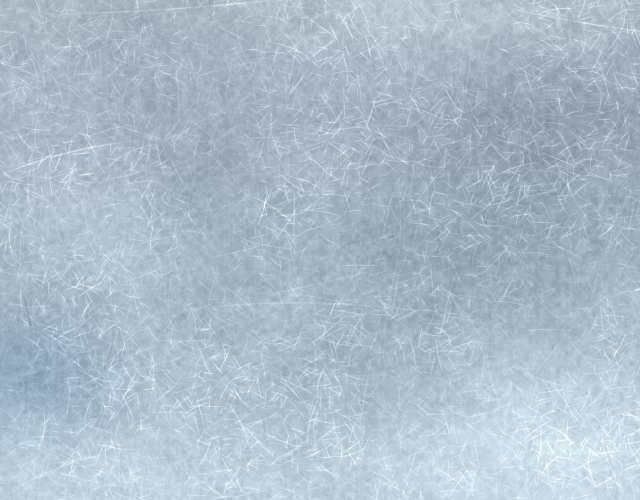
A WebGL 2 fragment shader for this texture:

```glsl
#version 300 es
precision highp float;
// Scuffed, pale blue sheet metal: a cloudy tone gradient with fine grain and
// faint upright brushing, overlaid by jittered grid layers of thin, curved,
// tapering scratches that range from a dense web of hairlines to long gouges.

uniform vec2 u_resolution;
out vec4 fragColor;

const vec3 SHADE = vec3(0.555, 0.617, 0.672);
const vec3 SHINE = vec3(0.825, 0.888, 0.930);
const vec3 WARM_SHIFT = vec3(0.016, -0.004, -0.018);
const vec3 BLUE_SHIFT = vec3(-0.025, 0.0, 0.028);
const float BASE_TONE = 0.30;
const float FLOOR_GLOW = 0.46;
const float CLOUD_GAIN = 0.42;
const float MOTTLE_GAIN = 0.26;
const float GRAIN_GAIN = 0.52;
const float BRUSH_GAIN = 0.07;
const float HAIR_GAIN = 0.42;
const float SCRATCH_GAIN = 0.34;
const float GOUGE_GAIN = 0.65;
const float GLINT_GAIN = 0.9;
const float DARK_GAIN = 0.9;
const int HAIR_LAYERS = 8;
const int SCRATCH_LAYERS = 3;
const float ANY_WAY = 1.5708;

vec4 hash4(vec2 p) {
  vec4 s = vec4(dot(p, vec2(127.1, 311.7)), dot(p, vec2(269.5, 183.3)),
                dot(p, vec2(419.2, 371.9)), dot(p, vec2(97.3, 157.1)));
  return fract(sin(s) * 43758.55);
}

float noise(vec2 p) {
  vec2 i = floor(p), f = fract(p);
  f = f * f * (3.0 - 2.0 * f);
  float low = mix(hash4(i).x, hash4(i + vec2(1, 0)).x, f.x);
  float high = mix(hash4(i + vec2(0, 1)).x, hash4(i + vec2(1, 1)).x, f.x);
  return mix(low, high, f.y);
}

float fbm(vec2 p) {
  float sum = 0.0, gain = 0.5;
  for (int i = 0; i < 4; i++) {
    sum += gain * noise(p);
    p = mat2(1.6, 1.2, -1.2, 1.6) * p + 7.3;
    gain *= 0.55;
  }
  return sum / 1.01;
}

// Soft elliptical patch
float blob(vec2 uv, vec2 center, vec2 size) {
  vec2 d = (uv - center) / size;
  return exp(-dot(d, d));
}

// One curved scratch per occupied cell; reach is its largest half length in cells
float scratches(vec2 p, float seed, float cell, float width, float reach,
                float tilt, float spread, float density) {
  vec2 g = p / cell + seed * vec2(3.17, 5.71);
  vec2 id = floor(g);
  float soft = max(width, 0.6 / u_resolution.y);
  float sum = 0.0;
  for (int y = -1; y <= 1; y++)
  for (int x = -1; x <= 1; x++) {
    vec2 c = id + vec2(x, y);
    vec4 place = hash4(c + seed * 17.3);
    if (place.w > density) continue;
    vec4 form = hash4(c + seed * 9.1 + 41.7);
    float a = tilt + spread * (2.0 * place.z - 1.0);
    vec2 along = vec2(cos(a), sin(a));
    vec2 d = g - c - place.xy;
    vec2 q = vec2(dot(d, along), dot(d, vec2(-along.y, along.x)));
    float halfLen = reach * mix(0.35, 0.95, form.x);
    float bend = (form.y - 0.5) * 0.45 / reach;
    float slope = 2.0 * bend * q.x;
    float dist = (q.y - bend * q.x * q.x) * cell / sqrt(1.0 + slope * slope);
    float taper = 1.0 - smoothstep(0.35 * halfLen, halfLen, abs(q.x));
    float line = exp(-dist * dist / (soft * soft)) * width / soft;
    sum += line * taper * mix(0.2, 1.0, form.z * form.z);
  }
  return sum;
}

void main() {
  vec2 uv = gl_FragCoord.xy / u_resolution;
  vec2 p = gl_FragCoord.xy / u_resolution.y;

  // Broad light and dull patches
  float blueCorner = blob(uv, vec2(0.05, 0.24), vec2(0.14, 0.13));
  float tone = BASE_TONE + CLOUD_GAIN * (fbm(p * 3.0 + 3.0) - 0.5);
  tone += FLOOR_GLOW * (1.0 - smoothstep(0.0, 0.52, uv.y));
  tone += 0.22 * blob(uv, vec2(0.15, 0.52), vec2(0.24, 0.22));
  tone += 0.24 * blob(uv, vec2(0.90, 0.17), vec2(0.22, 0.13));
  tone += 0.18 * blob(uv, vec2(0.55, 1.00), vec2(0.60, 0.14));
  tone -= 0.24 * blob(uv, vec2(0.82, 0.77), vec2(0.26, 0.14));
  tone -= 0.16 * blob(uv, vec2(0.74, 0.54), vec2(0.25, 0.18));
  tone -= 0.14 * blob(uv, vec2(0.31, 0.65), vec2(0.09, 0.09));
  tone -= 0.16 * blob(uv, vec2(0.56, 0.20), vec2(0.14, 0.08));
  tone -= 0.34 * blueCorner;

  // Mottling, fine grain and upright brushing
  tone += MOTTLE_GAIN * (fbm(p * 22.0) - 0.5);
  tone += GRAIN_GAIN * (fbm(p * 95.0 + 11.0) - 0.5);
  tone += BRUSH_GAIN * (noise(p * vec2(260.0, 9.0)) - 0.5);

  // Web of hairlines, then medium scratches
  float web = 0.0, marks = 0.0;
  for (int i = 0; i < HAIR_LAYERS; i++) {
    float n = float(i);
    web += scratches(p, n + 1.0, 0.022 + 0.006 * n, 0.0013, 0.95, 0.0, ANY_WAY, 0.95);
  }
  for (int i = 0; i < SCRATCH_LAYERS; i++) {
    float n = float(i);
    marks += scratches(p, n + 11.0, 0.12 + 0.05 * n, 0.0013, 0.95, 0.3, 1.3, 0.8);
  }
  tone += HAIR_GAIN * web * mix(0.4, 1.5, noise(p * 9.0));
  tone += SCRATCH_GAIN * marks * mix(0.2, 1.4, noise(p * 30.0));

  // Long gouges, short glints and dark nicks
  float gouges = scratches(p, 21.0, 0.55, 0.0017, 0.95, 0.0, 0.22, 0.8)
               + scratches(p, 23.0, 0.32, 0.0015, 0.9, -0.2, 0.9, 0.5);
  float glints = scratches(p, 27.0, 0.13, 0.0016, 0.17, -0.05, 0.45, 0.28);
  float nicks = scratches(p, 31.0, 0.22, 0.0017, 0.35, 1.6, 0.35, 0.6)
              * blob(uv, vec2(0.08, 0.26), vec2(0.20, 0.22));
  tone += GOUGE_GAIN * gouges * mix(0.3, 1.3, noise(p * 22.0));
  tone += GLINT_GAIN * glints - DARK_GAIN * nicks;

  // Greyer at the top, bluer below
  vec3 color = mix(SHADE, SHINE, clamp(tone, -0.25, 1.5));
  color += WARM_SHIFT * smoothstep(0.5, 1.0, uv.y) + BLUE_SHIFT * blueCorner;
  fragColor = vec4(clamp(color, 0.0, 1.0), 1.0);
}
```
